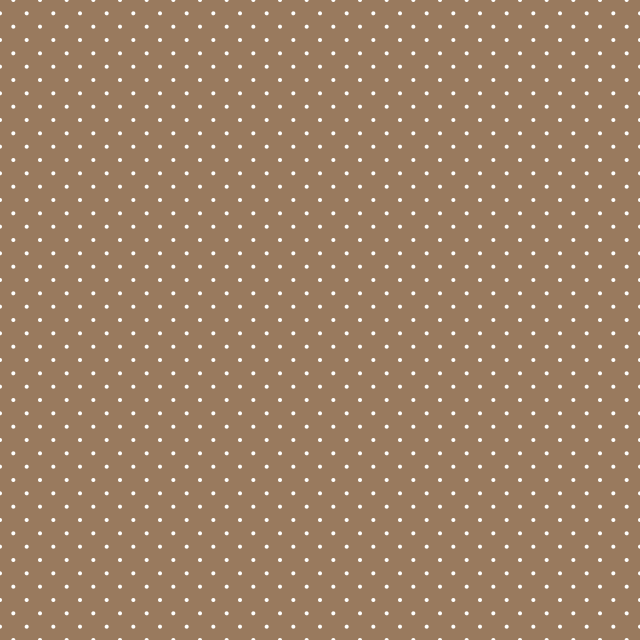
Write a Shadertoy shader that draws this pattern.

```glsl
// Small white polka dots in staggered rows on a plain warm brown ground.

const float REPEATS = 24.0;      // whole cells across and down
const float DOT_RADIUS = 0.074;  // in cell widths
const vec3 GROUND_COLOR = vec3(0.600, 0.480, 0.370);
const vec3 DOT_COLOR = vec3(0.995, 0.995, 0.990);

// Distance to the nearest point of a unit grid passing through origin.
float gridDistance(vec2 p, vec2 origin) {
    return length(fract(p - origin + 0.5) - 0.5);
}

void mainImage(out vec4 fragColor, in vec2 fragCoord) {
    vec2 cell = fragCoord / iResolution.xy * REPEATS;
    float pixel = REPEATS / min(iResolution.x, iResolution.y);

    // Two offset grids make the staggered rows.
    float centerDistance = min(gridDistance(cell, vec2(0.0, 0.5)),
                               gridDistance(cell, vec2(0.5, 0.0)));

    // Coverage ramps over one pixel at the rim.
    float coverage = clamp(0.5 - (centerDistance - DOT_RADIUS) / pixel, 0.0, 1.0);

    fragColor = vec4(mix(GROUND_COLOR, DOT_COLOR, coverage), 1.0);
}
```
